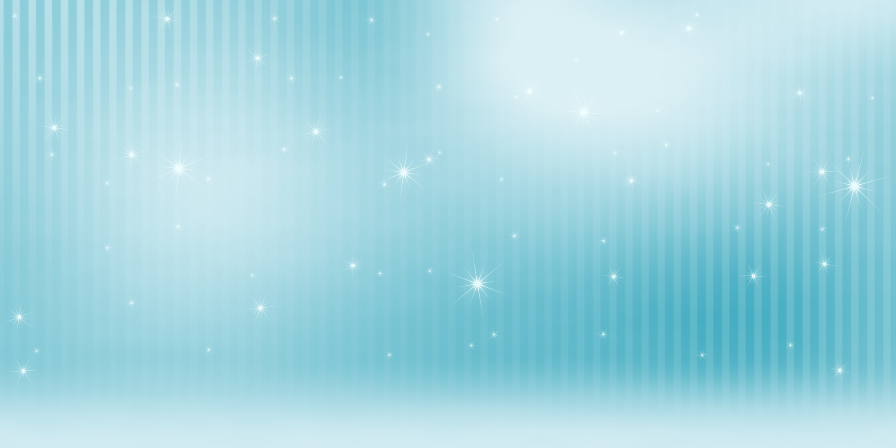
A WebGL 1 fragment shader for this background:

```glsl
precision highp float;
// Frosty turquoise backdrop: soft elliptical glows and shadows set a tone,
// which is mapped to a colour ramp, then overlaid with fading vertical
// stripes, faint brushed texture and three sizes of scattered ray stars.
uniform vec2 u_resolution;

const vec3 DEEP = vec3(0.25, 0.67, 0.75);
const vec3 PALE = vec3(0.86, 0.94, 0.96);
const vec3 STAR_COLOR = vec3(0.95, 1.0, 1.0);
const float BASE_TONE = 0.46;
const float FOG_TONE = 0.93;
const float FOG_HEIGHT = 0.21;
const float STRIPE_PERIOD = 0.036;
const float STRIPE_HALF = 0.23;      // half width, in periods
const float GRAIN = 0.05;
const float RAY_COUNT = 12.0;
const float RAY_WIDTH = 0.0016;
const float STAR_FLOOR = 0.17;       // no stars below this height
const float TAU = 6.2831853;

float hash(vec2 p) {
  vec3 q = fract(vec3(p.xyx) * 0.1031);
  q += dot(q, q.yzx + 33.33);
  return fract((q.x + q.y) * q.z);
}

float noise(vec2 p) {
  vec2 cell = floor(p);
  vec2 f = fract(p);
  f = f * f * (3.0 - 2.0 * f);
  float low = mix(hash(cell), hash(cell + vec2(1.0, 0.0)), f.x);
  float high = mix(hash(cell + vec2(0.0, 1.0)), hash(cell + 1.0), f.x);
  return mix(low, high, f.y);
}

float fbm(vec2 p) {
  float sum = 0.0;
  float weight = 0.5;
  for (int i = 0; i < 4; i++) {
    sum += weight * noise(p);
    p = p * 2.03 + 7.1;
    weight *= 0.5;
  }
  return sum;
}

// Soft elliptical spot
float glow(vec2 p, vec2 center, vec2 radius) {
  vec2 d = (p - center) / radius;
  return exp(-dot(d, d));
}

// Lightness of the backdrop, 0 deep to 1 pale
float backdropTone(vec2 p) {
  float tone = BASE_TONE;
  tone += 0.44 * glow(p, vec2(0.46, 0.58), vec2(0.40, 0.34));
  tone += 0.52 * glow(p, vec2(1.43, 0.80), vec2(0.42, 0.27));
  tone += 0.30 * glow(p, vec2(1.15, 1.02), vec2(0.22, 0.28));
  tone += 0.42 * glow(p, vec2(1.95, 1.04), vec2(0.35, 0.17));
  tone -= 0.16 * glow(p, vec2(0.82, 0.95), vec2(0.17, 0.24));
  tone -= 0.38 * glow(p, vec2(1.67, 0.30), vec2(0.34, 0.24));
  tone -= 0.20 * glow(p, vec2(1.08, 0.24), vec2(0.48, 0.20));
  tone -= 0.08 * glow(p, vec2(0.0, 0.40), vec2(0.25, 0.30));
  float fog = 1.0 - smoothstep(0.0, FOG_HEIGHT, p.y);
  return mix(tone, FOG_TONE, fog);
}

float stripes(vec2 p, float pixel) {
  float u = abs(fract(p.x / STRIPE_PERIOD + 0.5) - 0.5);
  float soft = pixel / STRIPE_PERIOD;
  float band = 1.0 - smoothstep(STRIPE_HALF - soft, STRIPE_HALF + soft, u);
  float strength = 0.05 + 0.48 * glow(p, vec2(0.12, 1.05), vec2(0.48, 0.40));
  strength += 0.14 * glow(p, vec2(1.85, 0.45), vec2(0.55, 0.70));
  return band * strength * smoothstep(0.0, 0.2, p.y);
}

// Tapered rays of alternating length around a bright core
float star(vec2 d, float size, float turn, float pixel) {
  float r = length(d);
  float a = (atan(d.y, d.x + 1e-5) + turn) / TAU * RAY_COUNT;
  float offAxis = r * abs(sin((fract(a) - 0.5) * TAU / RAY_COUNT));
  float reach = size * mix(0.6, 1.0, mod(floor(a), 2.0));
  float width = max(RAY_WIDTH, 0.8 * pixel);
  float ray = (1.0 - smoothstep(0.0, width, offAxis)) * max(0.0, 1.0 - r / reach);
  float core = exp(-r * r / (size * size * 0.016));
  float halo = 0.15 * exp(-r * r / (size * size * 0.15));
  return 0.6 * ray + 0.75 * core + halo;
}

// One jittered star per grid cell, summed over neighbouring cells
float starLayer(vec2 p, float cellSize, float size, float seed, float pixel) {
  float sum = 0.0;
  vec2 home = floor(p / cellSize);
  for (int j = -1; j <= 1; j++) {
    for (int i = -1; i <= 1; i++) {
      vec2 cell = home + vec2(float(i), float(j));
      vec2 key = cell + seed;
      vec2 jitter = vec2(hash(key), hash(key + 41.7));
      vec2 center = (cell + 0.12 + 0.76 * jitter) * cellSize;
      float scale = size * mix(0.6, 1.1, hash(key + 83.1));
      float shown = step(STAR_FLOOR, center.y) * step(0.15, hash(key + 19.3));
      sum += shown * star(p - center, scale, TAU * jitter.x, pixel);
    }
  }
  return sum;
}

void main() {
  float pixel = 1.0 / u_resolution.y;
  vec2 p = gl_FragCoord.xy * pixel;
  float tone = backdropTone(p) + GRAIN * (fbm(p * vec2(9.0, 24.0)) - 0.47);
  vec3 color = mix(DEEP, PALE, clamp(tone, 0.0, 1.0));
  color = mix(color, PALE, stripes(p, pixel));
  float light = starLayer(p, 0.50, 0.085, 11.0, pixel);
  light += 0.8 * starLayer(p, 0.25, 0.042, 37.0, pixel);
  light += 0.65 * starLayer(p, 0.18, 0.016, 71.0, pixel);
  gl_FragColor = vec4(mix(color, STAR_COLOR, min(light, 0.9)), 1.0);
}
```
